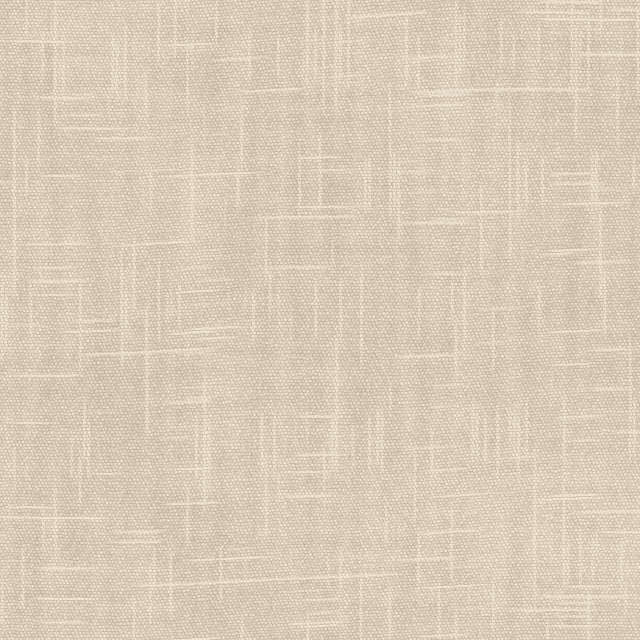
Write a three.js fragment shader that draws this texture.

```glsl
varying vec2 vUv;

float hash(vec2 p) {
  return fract(sin(dot(p, vec2(127.1, 311.7))) * 43758.55);
}

float gradientDot(vec2 cell, vec2 offset) {
  float angle = 6.2832 * hash(cell);
  return dot(vec2(cos(angle), sin(angle)), offset);
}

float gradientNoise(vec2 p) {
  vec2 i = floor(p);
  vec2 f = p - i;
  vec2 u = f * f * f * (f * (f * 6.0 - 15.0) + 10.0);
  vec2 e = vec2(1.0, 0.0);
  float low = mix(gradientDot(i, f), gradientDot(i + e, f - e), u.x);
  float high = mix(gradientDot(i + e.yx, f - e.yx), gradientDot(i + 1.0, f - 1.0), u.x);
  return mix(low, high, u.y);
}

// Thick pale stretches that come and go along one thread
float slub(float across, float along, float threshold) {
  float thread = floor(across);
  float run = gradientNoise(vec2(thread * 7.31 + 0.5, along));
  float profile = smoothstep(0.5, 0.18, abs(across - thread - 0.5));
  return profile * smoothstep(threshold, threshold + 0.12, run);
}

void main() {
  // Weft rises to the right, warp stays nearly upright
  vec2 cloth = vUv;
  cloth.x += 0.002 * gradientNoise(vUv * 4.0 + 11.0);
  cloth.y += 0.02 * gradientNoise(vUv * 2.0 + 4.0) - 0.03 * vUv.x;
  vec2 waver = vec2(gradientNoise(vUv * 80.0), gradientNoise(vUv * 80.0 + 91.0));

  // Staggered yarn bumps whose offsets line up as steep diagonals
  vec2 p = (cloth + 0.002 * waver) * vec2(172.0, 205.0);
  p.x += 0.4 * floor(p.y);
  vec2 cell = floor(p);
  vec2 f = p - cell - 0.5;
  float bump = cos(3.14159 * f.x) * cos(3.14159 * f.y);

  // Uneven dye, faint lengthwise streaks and fibre grain
  float tone = 0.14 + 0.8 * bump;
  tone += 0.5 * (hash(cell + 37.0) - 0.5) * bump;
  tone += 0.14 * gradientNoise(vUv * 3.0 + 20.0);
  tone += 0.2 * gradientNoise(vUv * vec2(42.0, 4.0) + 50.0);
  tone += 0.14 * gradientNoise(vUv * vec2(5.0, 50.0) + 70.0);
  tone += 0.4 * gradientNoise(vUv * vec2(230.0, 260.0));

  // Slubs in both directions, broken up by the crossing yarns
  vec2 thread = cloth + 0.0008 * waver;
  float warpSlub = slub(thread.x * 155.0, cloth.y * 5.0, 0.25);
  float weftSlub = slub(thread.y * 190.0 + 400.0, cloth.x * 5.0, 0.29);
  warpSlub *= mix(0.2, 0.95, smoothstep(0.1, 0.6, bump));
  weftSlub *= mix(0.5, 0.95, smoothstep(0.0, 0.5, bump));
  tone = mix(tone, 1.1, max(warpSlub, weftSlub));

  vec3 shadowBeige = vec3(0.775, 0.715, 0.635);
  vec3 paleCream = vec3(0.93, 0.885, 0.815);
  gl_FragColor = vec4(mix(shadowBeige, paleCream, clamp(tone, -0.25, 1.2)), 1.0);
}
```
